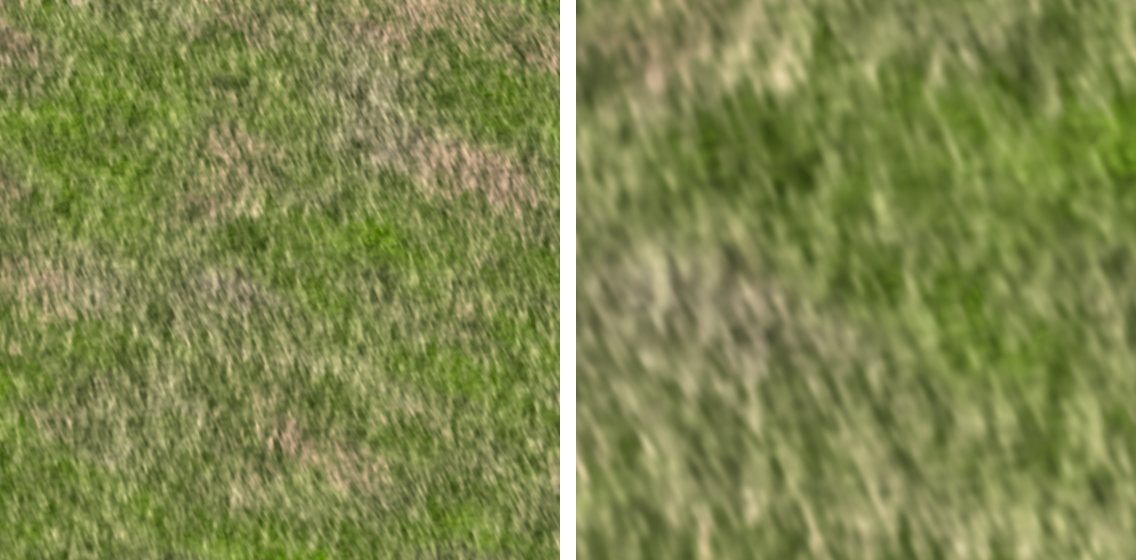
Left, the full canvas; right, a detail of the centre.
Give the GLSL for this texture, as a Shadertoy shader.

```glsl
#define LUSH vec3(0.355, 0.500, 0.060)
#define MEADOW vec3(0.452, 0.500, 0.262)
#define STRAW vec3(0.580, 0.560, 0.425)
#define BLUSH vec3(0.035, -0.022, 0.005)
#define PATCH_FREQ vec2(4.5, 8.0)
#define PATCH_GAIN 2.8
#define BLADE_FREQ vec2(170.0, 54.0)
#define BLADE_LEAN 0.40
#define BLADE_CONTRAST 0.85
#define LEAF_FREQ 80.0

vec2 hash2(vec2 cell) {
    vec3 h = fract(cell.xyx * vec3(0.1031, 0.1030, 0.0973));
    h += dot(h, h.yzx + 33.33);
    return fract((h.xx + h.yz) * h.zy);
}

float valueNoise(vec2 p) {
    vec2 i = floor(p), f = fract(p);
    f = f * f * (3.0 - 2.0 * f);
    float low = mix(hash2(i).x, hash2(i + vec2(1, 0)).x, f.x);
    float high = mix(hash2(i + vec2(0, 1)).x, hash2(i + vec2(1, 1)).x, f.x);
    return mix(low, high, f.y);
}

float fbm(vec2 p) {
    float sum = 0.0, weight = 0.47;
    for (int octave = 0; octave < 5; octave++) {
        sum += weight * valueNoise(p);
        p = mat2(1.6, 1.2, -1.2, 1.6) * p + 17.3;
        weight *= 0.58;
    }
    return sum;
}

// Distance to the nearest scattered cell centre
float cellular(vec2 p) {
    vec2 i = floor(p), f = fract(p);
    float nearest = 2.0;
    for (int y = -1; y <= 1; y++)
        for (int x = -1; x <= 1; x++) {
            vec2 cell = vec2(x, y);
            vec2 offset = cell + hash2(i + cell) - f;
            nearest = min(nearest, dot(offset, offset));
        }
    return sqrt(nearest);
}

// Crossing layers of short, thin, leaning streaks, centred on zero
float grassBlades(vec2 p) {
    float bend = 0.018 * valueNoise(p * 6.0);
    float sum = 0.0;
    for (int layer = 0; layer < 4; layer++) {
        float k = float(layer);
        float lean = BLADE_LEAN - 0.2 * k;
        vec2 q = vec2(p.x + lean * p.y + bend, p.y) + 7.7 * k;
        sum += valueNoise(q * BLADE_FREQ * (1.2 - 0.2 * k)) - 0.5;
    }
    return 0.32 * sum;
}

void mainImage(out vec4 fragColor, in vec2 fragCoord) {
    vec2 uv = fragCoord / iResolution.y;
    // Growth gets finer toward the far top edge
    vec2 p = uv * (0.9 + 0.1 * uv.y) + 3.0;
    float blades = grassBlades(p);
    vec2 jitter = 0.012 * vec2(valueNoise(p * 60.0), valueNoise(p * 60.0 + 31.0));
    float leaves = 0.5 - cellular((p + jitter) * LEAF_FREQ);
    float grit = valueNoise(mat2(0.8, 0.6, -0.6, 0.8) * p * 135.0) - 0.5;

    // Slanted patches whose edges are frayed by the blades
    vec2 frayed = p + vec2(-0.01, 0.04) * blades;
    vec2 slanted = mat2(0.97, 0.24, -0.24, 0.97) * frayed;
    float dryness = PATCH_GAIN * (fbm(slanted * PATCH_FREQ) - 0.5);
    dryness += 1.2 * blades + 0.25 * grit + 0.08;
    float lush = smoothstep(0.0, -0.8, dryness);
    float dry = smoothstep(0.1, 0.9, dryness);

    // Ground colour from clover green through meadow to straw
    vec3 color = mix(MEADOW, LUSH, clamp(-dryness, 0.0, 1.15));
    color = mix(color, STRAW, clamp(dryness, 0.0, 1.1));
    float rosy = smoothstep(0.45, 0.7, fbm(p * 5.0 + 40.0));
    color += BLUSH * dry * rosy;

    // Light on blades and leaves, with broad tone and dark gaps
    float tone = fbm(p * vec2(14.0, 18.0) + 60.0) - 0.5;
    float light = 1.01 + 0.4 * tone + 0.2 * grit;
    light += BLADE_CONTRAST * blades * mix(1.0, 0.7, lush);
    light += 0.25 * leaves * mix(0.3, 1.0, lush);
    float gaps = smoothstep(0.58, 0.78, valueNoise(p * vec2(62.0, 48.0) + 90.0));
    light -= 0.12 * gaps * mix(0.4, 1.0, lush);
    fragColor = vec4(clamp(color * light, 0.0, 1.0), 1.0);
}
```
